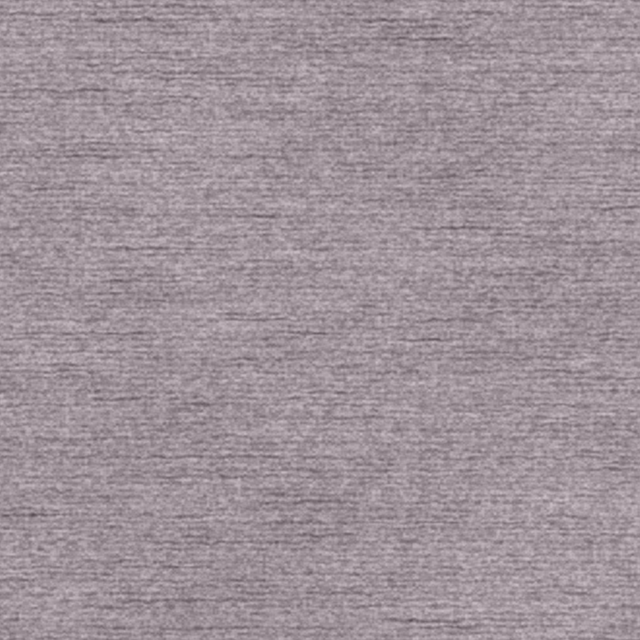
Reproduce this texture procedurally as a WebGL 1 fragment shader.

```glsl
precision highp float;
// Mauve ribbed velvet: fine, nearly straight horizontal ribs with uneven dark
// grooves, built from row-aligned noise, then covered with faint patches, long
// streaks, small nubs and a crisp pile grain.

uniform vec2 u_resolution;

#define MAUVE vec3(0.626, 0.579, 0.606)
#define RIB_COUNT 98.0
#define RIB_WAVER 0.5
#define GROOVE_DEPTH 0.072
#define DEEP_GROOVE 0.08
#define STREAK_AMOUNT 0.045
#define PATCH_AMOUNT 0.034
#define NUB_AMOUNT 0.085
#define GRAIN_AMOUNT 0.145

float hash(vec2 cell) {
  vec3 h = fract(cell.xyx * vec3(0.1031, 0.1030, 0.0973));
  h += dot(h, h.yzx + 33.33);
  return fract((h.x + h.y) * h.z);
}

// Smooth value noise from 0 to 1
float noise(vec2 p) {
  vec2 cell = floor(p);
  vec2 f = fract(p);
  f = f * f * (3.0 - 2.0 * f);
  float low = mix(hash(cell), hash(cell + vec2(1.0, 0.0)), f.x);
  float high = mix(hash(cell + vec2(0.0, 1.0)), hash(cell + vec2(1.0)), f.x);
  return mix(low, high, f.y);
}

// Noise centred on zero, with a separate offset for each layer
float layer(vec2 p, float seed) {
  return noise(p + seed * vec2(17.3, 41.7)) - 0.5;
}

// Dark grooves between ribs; depth changes along each one
float grooves(vec2 uv) {
  float waver = layer(uv * vec2(60.0, 75.0), 1.0)
              + 0.8 * layer(uv * vec2(4.0, 34.0), 2.0);
  float row = uv.y * RIB_COUNT + RIB_WAVER * waver;
  float rib = floor(row + 0.5);
  float profile = 1.0 - smoothstep(0.0, 0.48, abs(row - rib));
  float shift = 40.0 * hash(vec2(rib, 7.0));
  float wear = noise(vec2(uv.x * 11.0 + shift, rib));
  float gash = noise(vec2(uv.x * 7.0 + shift, rib + 200.0));
  float broken = 0.6 + 0.8 * noise(uv * vec2(75.0, 98.0));
  float depth = GROOVE_DEPTH * (0.5 + wear) * broken;
  return profile * (depth + DEEP_GROOVE * smoothstep(0.75, 1.0, gash));
}

void main() {
  vec2 uv = gl_FragCoord.xy / u_resolution;

  // Broad shading of the brushed pile
  float patches = layer(uv * vec2(4.0, 4.0), 3.0)
                + 0.6 * layer(uv * vec2(9.0, 12.0), 4.0);
  float streaks = layer(uv * vec2(5.0, 70.0), 5.0)
                + 0.8 * layer(uv * vec2(14.0, 130.0), 6.0);

  // Nubs and fibres
  float nubs = layer(uv * vec2(115.0, 165.0), 7.0);
  float grain = layer(uv * vec2(205.0, 250.0), 8.0)
              + 0.45 * layer(uv * vec2(330.0, 350.0), 9.0);

  float tone = 0.035 - grooves(uv)
             + PATCH_AMOUNT * patches
             + STREAK_AMOUNT * streaks
             + NUB_AMOUNT * nubs
             + GRAIN_AMOUNT * grain;
  gl_FragColor = vec4(MAUVE + tone, 1.0);
}
```
